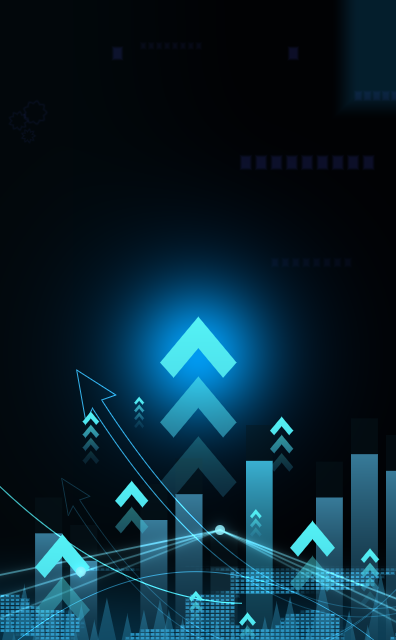
Reproduce this background procedurally as a Shadertoy shader.

```glsl
// Dark blue growth chart: glowing chevrons over bars, dotted land, peaks and curved arrows.
#define UNITS 768.0 // design units per canvas height
#define PITCH 42.1 // bar spacing
#define BAR_WIDTH 32.5
#define GLOW_CENTER vec2(238, 425)
#define HUB vec2(264, 636) // node where the ribbons meet
#define CYAN vec3(0.33, 0.95, 0.96)
#define SKY vec3(0.20, 0.62, 0.79)
#define DEEP vec3(0.03, 0.20, 0.31)
#define VIOLET vec3(0.045, 0.05, 0.14)
#define PIXEL (UNITS / iResolution.y)

const float barTops[12] = float[](900., 640., 673., 900., 624., 593., 680., 553., 900., 597., 545., 565.);
// Chevron stacks: apex x, apex y, half width, count
const vec4 stacks[11] = vec4[](
  vec4(238, 380, 46, 3), vec4(109, 494, 10, 4), vec4(167, 476, 6, 4), vec4(338, 500, 14, 3),
  vec4(158, 577, 20, 2), vec4(307, 611, 7, 3), vec4(375, 625, 27, 2), vec4(444, 658, 11, 4),
  vec4(75, 641, 33, 2), vec4(235, 709, 8, 3), vec4(297, 735, 10, 2));

float hash(vec2 p) {
  vec3 q = fract(p.xyx * 0.1031);
  q += dot(q, q.yzx + 33.33);
  return fract((q.x + q.y) * q.z);
}

float noise(vec2 p) {
  vec2 i = floor(p), f = smoothstep(0.0, 1.0, p - i), e = vec2(1, 0);
  return mix(mix(hash(i), hash(i + e), f.x), mix(hash(i + e.yx), hash(i + 1.0), f.x), f.y);
}

float fill(float d) { return clamp(0.5 - d / PIXEL, 0.0, 1.0); }
float blurred(float d, float soft) { return 1.0 - smoothstep(-soft, soft, d); }

float box(vec2 p, vec2 halfSize) {
  vec2 d = abs(p) - halfSize;
  return max(d.x, d.y);
}

float segment(vec2 p, vec2 a, vec2 b) {
  vec2 e = b - a;
  return length(p - a - e * clamp(dot(p - a, e) / dot(e, e), 0.0, 1.0));
}

// Upward chevron of half width 1, apex at the origin, y down
float chevron(vec2 p) {
  float a = abs(p.x), band = p.y - 1.2 * a;
  return max(max(-band, band - 0.82) / 1.56, (1.125 * a + p.y - 2.32) / 1.505);
}

// Falling parabola from the origin
float parabola(vec2 q, float slope, float bend) {
  float d = abs(q.y - slope * q.x + bend * q.x * q.x) / length(vec2(1, slope - 2.0 * bend * q.x));
  return q.x < 0.0 ? length(q) : d;
}

// Outlined arrow with two curved tails, tip at the origin
float arrow(vec2 p) {
  vec2 wing = vec2(47, 30), barb = vec2(11, 62), upper = vec2(30, 36), lower = vec2(19, 46);
  float head = min(min(segment(p, vec2(0), wing), segment(p, vec2(0), barb)),
                   min(segment(p, wing, upper), segment(p, barb, lower)));
  return min(head, min(parabola(p - upper, 1.55, 0.0024), parabola(p - lower, 1.55, 0.0024)));
}

// Blurred row of small marks
float markRow(vec2 p, float count, float pitch, float size) {
  p.x -= pitch * clamp(round(p.x / pitch), 0.0, count - 1.0);
  return blurred(box(p, vec2(size, size * 1.3)), 2.5);
}

vec3 backdrop(vec2 p) {
  vec3 c = mix(vec3(0.006, 0.028, 0.042), vec3(0.002, 0.006, 0.014), smoothstep(60.0, 330.0, p.x));
  c += vec3(0.015, 0.11, 0.16) * blurred(box(p - vec2(472, 45), vec2(58, 82)), 18.0);
  // Faint interface marks and gears
  float marks = markRow(p - vec2(295, 195), 9.0, 18.4, 6.0)
    + 0.5 * markRow(p - vec2(172, 55), 8.0, 9.5, 2.5) + 0.4 * markRow(p - vec2(330, 315), 8.0, 12.5, 3.5)
    + 0.6 * markRow(p - vec2(430, 115), 5.0, 11.0, 4.0) + markRow(p - vec2(141, 64), 2.0, 211.0, 5.5);
  for (float k = 0.0; k < 3.0; k++) {
    vec2 q = p - vec2(42.0 - 36.0 * k + 16.0 * k * k, 135.0 + 6.0 * k + 4.0 * k * k);
    float teeth = 1.2 * cos(9.0 * atan(q.y, q.x));
    marks += 0.55 * blurred(abs(length(q) - 12.5 + 3.0 * k - teeth) - 1.0, 2.0);
  }
  c += VIOLET * marks;
  // Central light
  vec2 g = p - GLOW_CENTER;
  c += vec3(0, 0.48, 0.72) * exp(-dot(g, g) / 6200.0) + vec3(0, 0.11, 0.20) * exp(-dot(g, g) / 21000.0);
  return c + vec3(0.015, 0.16, 0.23) * smoothstep(640.0, 790.0, p.y);
}

vec3 drawBars(vec3 c, vec2 p) {
  int i = int(clamp(p.x / PITCH, 0.0, 11.0));
  float top = barTops[i], column = abs(p.x - PITCH * float(i) - 0.5 * BAR_WIDTH) - 0.5 * BAR_WIDTH;
  c = mix(c, vec3(0.025, 0.085, 0.11), 0.45 * fill(max(column, top - 43.0 - p.y)));
  float fade = clamp((p.y - top) / (UNITS - top), 0.0, 1.0);
  float strength = i == 6 ? 0.2 : mix(0.9, 0.25, fade);
  vec3 tint = i == 7 ? vec3(0.25, 0.76, 0.90) : vec3(0.24, 0.53, 0.66);
  return mix(c, mix(tint, DEEP, 0.6 * fade), strength * fill(max(column, top - p.y)));
}

vec3 drawGround(vec3 c, vec2 p) {
  // Dotted land
  vec2 cell = vec2(6, 4.6), id = floor(p / cell);
  float land = smoothstep(0.47, 0.53, noise(id * cell / vec2(62, 24) + 3.0) + 0.12 * smoothstep(715.0, 768.0, p.y));
  float dots = fill(box(p - (id + 0.5) * cell, vec2(2.3, 1.6)));
  c += SKY * 0.65 * land * dots * smoothstep(678.0, 690.0, p.y);
  // Translucent peaks
  for (float k = 0.0; k < 26.0; k++) {
    float h = hash(vec2(k, 7)), y = p.y - 755.0 + 72.0 * h * h;
    float x = p.x - 18.0 * k - 12.0 * hash(vec2(k, 2));
    c = mix(c, SKY, 0.4 * fill(abs(x) - 0.22 * y) * (1.0 - 0.007 * y));
  }
  return c;
}

vec3 drawLines(vec3 c, vec2 p) {
  c += SKY * (1.0 - 0.75 * smoothstep(580.0, 740.0, p.y)) * fill(arrow(p - vec2(92, 444)) - 0.6);
  c += SKY * 0.3 * fill(arrow((p - vec2(74, 574)) / 0.72) * 0.72 - 0.5);
  c += CYAN * 0.75 * fill(parabola(p - vec2(-1, 583), 0.95, 0.0016) - 0.7) * step(p.x, 290.0);
  float x = p.x - 235.0;
  c += SKY * 0.6 * fill(abs(p.y - 686.0 - 0.0018 * x * x) - 0.6);
  // Ribbons fanning out of the hub
  for (float k = 0.0; k < 3.0; k++) {
    float d = min(segment(p, HUB, vec2(490, 724.0 + 15.0 * k)), segment(p, HUB, vec2(-10, 692.0 + 27.0 * k)));
    c += vec3(0.35, 0.65, 0.70) * (0.5 - 0.12 * k) * (fill(d - 1.1) + 0.35 * exp(-d / 4.0));
  }
  return c;
}

vec3 drawChevrons(vec3 c, vec2 p) {
  for (int i = 0; i < 11; i++) {
    vec4 s = stacks[i];
    for (float k = 0.0; k < s.w; k++) {
      vec2 q = (p - s.xy) / s.z - vec2(0, 1.56 * k);
      vec3 tint = mix(CYAN, SKY, clamp(0.3 * q.y * (k + 0.4), 0.0, 1.0));
      c = mix(c, tint, pow(1.0 - k / s.w, 1.3) * fill(chevron(q) * s.z));
    }
  }
  return c;
}

void mainImage(out vec4 fragColor, in vec2 fragCoord) {
  vec2 p = vec2(fragCoord.x, iResolution.y - fragCoord.y) * PIXEL; // y down
  vec3 c = drawGround(drawBars(backdrop(p), p), p);
  c = drawChevrons(drawLines(c, p), p);
  // Nodes
  float node = min(length(p - HUB), length(p - vec2(97, 686)));
  c = mix(c, vec3(0.55, 0.85, 0.88), 0.85 * fill(node - 6.0)) + SKY * 0.25 * exp(-node / 7.0);
  fragColor = vec4(clamp(c, 0.0, 1.0), 1);
}
```
